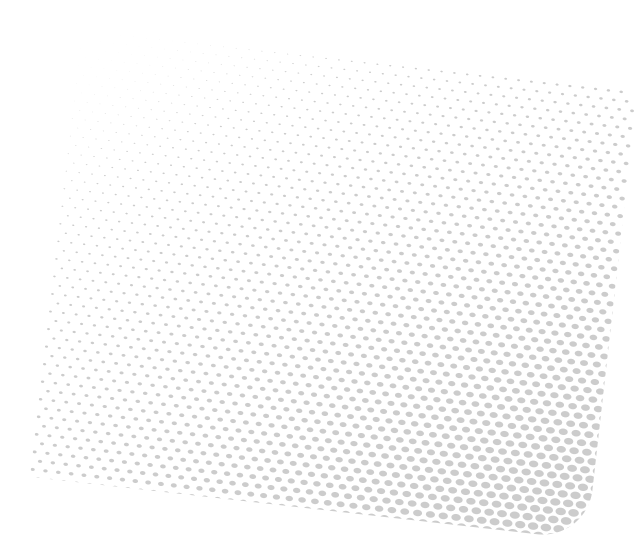
Give the GLSL for this pattern, as a Shadertoy shader.

```glsl
// A tilted, round-cornered halftone panel of grey oval dots growing toward the lower right.

const vec3 PAPER = vec3(1.0);
const vec3 INK = vec3(0.8);

// All lengths are fractions of the canvas height.
const float TILT = 0.1127;
const vec2 PITCH = vec2(0.023915, 0.032696);
const vec2 LATTICE_ORIGIN = vec2(-0.1708, 0.1656);
const vec2 PANEL_CENTER = vec2(0.0282, -0.0222);
const vec2 PANEL_HALF = vec2(0.5189, 0.4188);
const vec2 DOT_SHAPE = vec2(1.0, 0.72);

vec2 rotate(vec2 p, float angle) {
    float c = cos(angle), s = sin(angle);
    return vec2(c * p.x - s * p.y, s * p.x + c * p.y);
}

float coverage(float dist, float pixel) {
    return clamp(0.5 - dist / pixel, 0.0, 1.0);
}

// Rounded box; the radius depends on the corner.
float panelDistance(vec2 p, vec2 halfSize) {
    float rightRadius = p.y < 0.0 ? 0.0926 : 0.034;
    float radius = p.x > 0.0 ? rightRadius : 0.01;
    vec2 q = abs(p) - halfSize + radius;
    return length(max(q, 0.0)) + min(max(q.x, q.y), 0.0) - radius;
}

// Approximate distance to an ellipse of the given proportions.
float ovalDistance(vec2 p, vec2 shape, float radius) {
    vec2 q = p / shape;
    float k = max(length(q), 1e-5);
    float slope = max(length(q / shape) / k, 1.0);
    return (k - radius) / slope;
}

// Dot size grows rightward and downward across the panel.
float dotRadius(vec2 p) {
    vec2 t = (p - PANEL_CENTER) / PANEL_HALF * 0.5 + 0.5;
    t.y = 1.0 - t.y;
    t = clamp(t, 0.0, 1.1);
    return 0.0032 * t.x + 0.0039 * t.y + 0.0032 * t.x * t.y;
}

// One rectangular lattice of dots.
float dotLattice(vec2 p, vec2 origin, float pixel) {
    vec2 center = origin + PITCH * round((p - origin) / PITCH);
    float radius = dotRadius(center);
    float dist = ovalDistance(p - center, DOT_SHAPE, radius);
    return coverage(dist, pixel) * smoothstep(0.0, pixel, radius);
}

void mainImage(out vec4 fragColor, in vec2 fragCoord) {
    float pixel = 1.0 / iResolution.y;
    vec2 p = rotate((fragCoord - 0.5 * iResolution.xy) * pixel, TILT);
    vec2 origin = rotate(LATTICE_ORIGIN, TILT);

    // Two lattices offset by half a cell make the staggered rows.
    float dots = 0.0;
    for (int i = 0; i < 2; i++) {
        vec2 shift = 0.5 * PITCH * float(i);
        dots = max(dots, dotLattice(p, origin + shift, pixel));
    }

    float panel = coverage(panelDistance(p - PANEL_CENTER, PANEL_HALF), pixel);
    fragColor = vec4(mix(PAPER, INK, dots * panel), 1.0);
}
```
